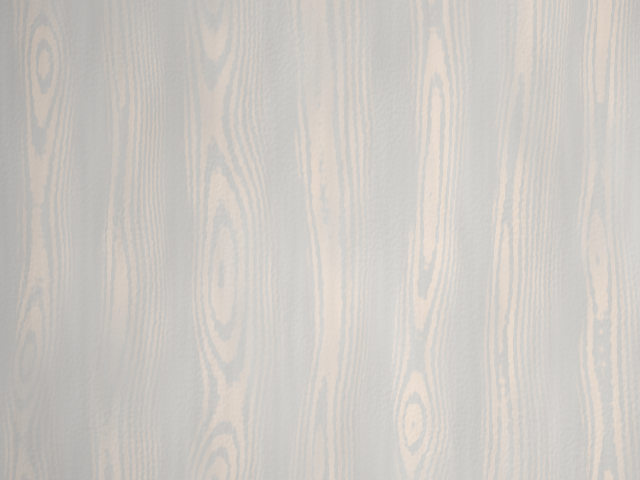
Give the GLSL for this texture, as a Shadertoy shader.

```glsl
// Pale grey glaze combed into wood grain over a cream painted wall.

const float TAU = 6.2831853;

float hash(float n) { return fract(sin(n * 91.7) * 4375.5); }

vec2 gradient(vec2 cell) {
    float a = TAU * fract(sin(dot(cell, vec2(127.1, 311.7))) * 4375.5);
    return vec2(cos(a), sin(a));
}

// Gradient noise, roughly -0.7 to 0.7
float noise(vec2 p) {
    vec2 i = floor(p), f = fract(p);
    vec2 w = f * f * f * (f * (f * 6.0 - 15.0) + 10.0);
    vec2 e = vec2(1.0, 0.0);
    float low = mix(dot(gradient(i), f), dot(gradient(i + e.xy), f - e.xy), w.x);
    float high = mix(dot(gradient(i + e.yx), f - e.yx), dot(gradient(i + e.xx), f - e.xx), w.x);
    return mix(low, high, w.y);
}

float fbm(vec2 p) {
    float sum = 0.0, amp = 1.0;
    for (int i = 0; i < 3; i++) {
        sum += amp * noise(p);
        p = p * 2.1 + 17.3;
        amp *= 0.5;
    }
    return sum;
}

// Share of bare cream showing through the glaze
float grain(vec2 p) {
    // Strips sway gently and vary in spacing
    vec2 q = p;
    q.x += 0.10 * noise(vec2(p.x * 1.6, p.y * 0.9) + 4.0) + 0.026 * noise(p * vec2(4.0, 3.2));
    float id = floor(q.x / 0.2);
    float x = (fract(q.x / 0.2) - 0.32) * 0.2;

    // Closed ovals along the heart, flowing into fine lines on its right
    float along = p.y * mix(0.9, 2.2, hash(id + 3.0)) + 7.0 * hash(id + 8.0);
    along += 0.7 * noise(vec2(id * 7.3, p.y * 1.8));
    float swell = 0.5 - 0.5 * cos(TAU * along);
    float heart = x + 0.012 * noise(vec2(id * 5.1 + 0.5, p.y * 3.0));
    float side = heart < 0.0 ? heart * 1.15 : heart;
    float r = sqrt(side * side + mix(0.0004, 0.0020, hash(id + 5.0)) * swell);
    r += 0.0022 * noise(p * vec2(50.0, 90.0)) + 0.007 * noise(p * vec2(14.0, 6.0));

    // Rings narrow away from the heart, their edges broken by grit
    float rings = r * 30.0 + r * r * 430.0 - 0.5 * hash(id + 11.0);
    float outer = smoothstep(0.02, 0.06, r);
    float soft = max(mix(0.4, 0.7, outer), fwidth(rings) * 2.5);
    float grit = 0.8 * noise(p * vec2(130.0, 60.0)) + 0.9 * noise(p * vec2(30.0, 9.0));
    float cream = smoothstep(-soft, soft, cos(TAU * rings) + mix(0.35, -0.1, outer) + grit);
    cream *= mix(1.0, 0.75, outer);

    // Ragged strip borders, and wear along each strip
    float ragged = x + 0.026 * fbm(p * vec2(14.0, 4.0)) + 0.006 * noise(p * vec2(70.0, 40.0));
    float reach = mix(0.085, 0.135, hash(id + 21.0));
    float strip = smoothstep(-0.050, -0.036, ragged) * smoothstep(reach, reach - 0.045, ragged);
    strip *= smoothstep(-0.064, -0.056, x) * smoothstep(0.136, 0.12, x);
    float wear = clamp(0.76 + 1.0 * fbm(p * vec2(7.0, 2.4) + 30.0), 0.15, 1.0);
    return cream * strip * wear;
}

void mainImage(out vec4 fragColor, in vec2 fragCoord) {
    vec2 uv = fragCoord / iResolution.xy;
    vec2 p = fragCoord / iResolution.y;

    vec3 glaze = vec3(0.772, 0.766, 0.754);
    vec3 cream = vec3(0.856, 0.808, 0.766);
    vec3 color = mix(glaze, cream, grain(p));

    // Brushed streaks and blotches in the glaze
    color += 0.020 * noise(p * vec2(60.0, 5.0)) + 0.036 * fbm(p * vec2(4.0, 1.6) + 50.0);

    // Fine plaster relief lit from the upper left
    vec2 bumps = p * vec2(150.0, 120.0);
    float rough = 0.5 + 0.7 * smoothstep(-0.2, 0.5, noise(p * vec2(8.0, 5.0) + 9.0));
    color += 0.019 * rough * (noise(bumps) - noise(bumps + vec2(-0.4, 0.4)));

    // Broad window light right of centre
    vec2 away = (uv - vec2(0.72, 0.42)) * vec2(1.1, 0.75);
    float light = 1.07 - 0.26 * dot(away, away);
    fragColor = vec4(clamp(color * light, 0.0, 1.0), 1.0);
}
```
